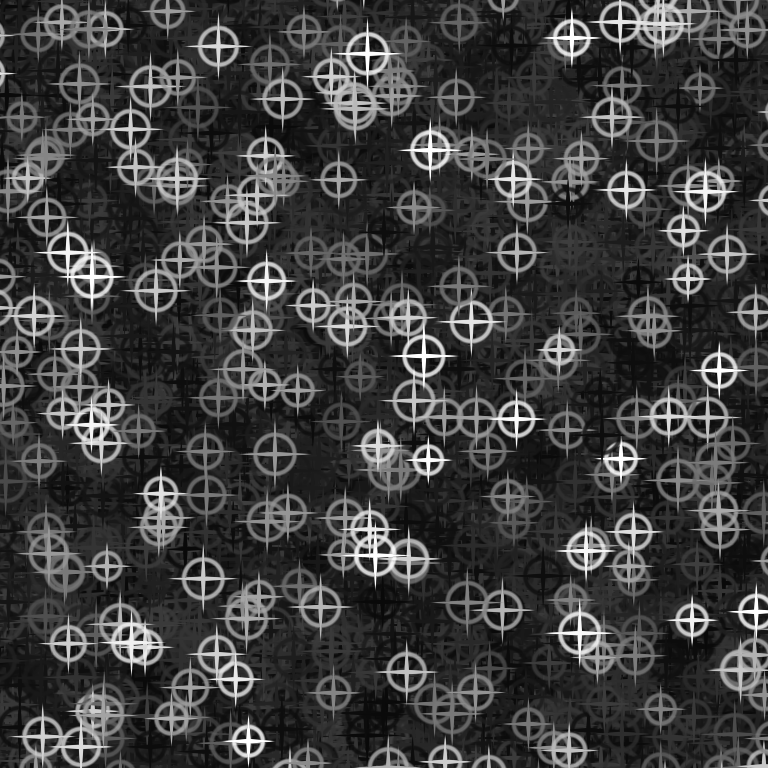
Reproduce this pattern procedurally as a three.js fragment shader.

```glsl
// Scattered four-pointed sparkles with rings, stacked in grey layers.
// Each layer holds one jittered star per grid cell; dark layers are painted
// first as a dense woven ground, then sparser bright layers on top.
varying vec2 vUv;

const float CELLS = 16.0;
const int DARK_LAYERS = 11;
const int LAYERS = 14;

vec3 hash3(vec3 p) {
  p = fract(p * vec3(0.1031, 0.1030, 0.0973));
  p += dot(p, p.yxz + 33.33);
  return fract((p.xxy + p.yxx) * p.zyx);
}

// One tapered horizontal spike pair of the given half length.
float spike(vec2 p, float reach) {
  p = abs(p);
  float along = clamp(1.0 - p.x / reach, 0.0, 1.0);
  float halfWidth = 0.0030 * along;
  float body = 1.0 - smoothstep(halfWidth - 0.0007, halfWidth + 0.0009, p.y);
  return body * smoothstep(0.0, 0.25, along);
}

// Coverage of a ring crossed by two spike pairs.
float sparkle(vec2 p, float size) {
  float ring = abs(length(p) - 0.0225 * size);
  ring = 0.8 * (1.0 - smoothstep(0.0010, 0.0046, ring));
  float reach = 0.044 * size;
  return max(ring, max(spike(p, reach), spike(p.yx, reach)));
}

// Grey value of a star: dim in the ground, brighter toward the top layers.
float starGrey(float layer, vec3 rnd) {
  if (layer < float(DARK_LAYERS)) return mix(0.035, 0.25, pow(rnd.x, 1.15));
  if (rnd.y < 0.06) return 0.05;
  float rise = (layer - float(DARK_LAYERS)) / 2.0;
  return mix(0.27 + 0.18 * rise, 0.62 + 0.42 * rise, rnd.x);
}

void main() {
  vec2 grid = vUv * CELLS;
  float grey = 0.09;

  for (int i = 0; i < LAYERS; i++) {
    float layer = float(i);
    vec2 shift = hash3(vec3(layer, 7.0, 3.0)).xy;
    vec2 home = floor(grid + shift);
    float density = i < DARK_LAYERS ? 1.0 : 0.34;

    // Raster order over neighbours keeps overlaps consistent across cells.
    for (int y = -1; y <= 1; y++) {
      for (int x = -1; x <= 1; x++) {
        vec2 cell = home + vec2(float(x), float(y));
        vec3 place = hash3(vec3(cell + 11.0, layer * 5.0 + 1.0));
        vec3 look = hash3(vec3(cell + 47.0, layer * 3.0 + 90.0));
        if (place.z < density) {
          vec2 offset = (grid + shift - cell - place.xy) / CELLS;
          float size = mix(0.78, 1.14, look.z);
          grey = mix(grey, starGrey(layer, look), sparkle(offset, size));
        }
      }
    }
  }

  gl_FragColor = vec4(vec3(grey), 1.0);
}
```
